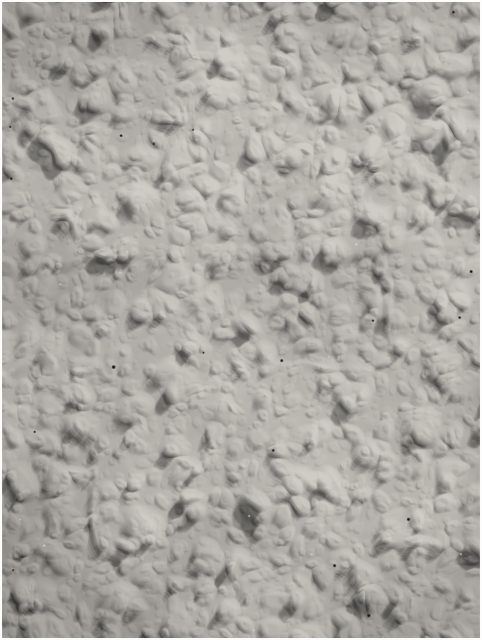
A WebGL 2 fragment shader for this texture:

```glsl
#version 300 es
precision highp float;
// Rough grey plaster over pebbles, lit from the upper right, with a thin white margin.
uniform vec2 u_resolution;
out vec4 fragColor;

float hash(vec2 c) {
    return fract(sin(dot(c, vec2(127.1, 311.7))) * 43758.5453);
}

float noise(vec2 p) {
    vec2 i = floor(p), f = fract(p);
    f = f * f * (3.0 - 2.0 * f);
    return mix(mix(hash(i), hash(i + vec2(1, 0)), f.x),
               mix(hash(i + vec2(0, 1)), hash(i + vec2(1, 1)), f.x), f.y);
}

float fbm(vec2 p) {
    float sum = 0.0, amp = 0.5;
    for (int i = 0; i < 4; i++) {
        sum += amp * noise(p);
        p = mat2(1.6, 1.2, -1.2, 1.6) * p + 7.3;
        amp *= 0.5;
    }
    return sum;
}

// Scattered, tilted oval stones; density is the number of cells per canvas width
float stones(vec2 p, float density, float seed) {
    vec2 q = p * density, cell = floor(q);
    float top = 0.0;
    for (int y = -1; y <= 1; y++) {
        for (int x = -1; x <= 1; x++) {
            vec2 c = cell + vec2(x, y), k = c + seed;
            vec2 d = q - c - vec2(hash(k), hash(k + 17.3));
            float angle = 6.2832 * hash(k + 5.1);
            float radius = mix(0.25, 0.68, hash(k + 31.7));
            d = mat2(cos(angle), sin(angle), -sin(angle), cos(angle)) * d / radius;
            d.x *= mix(1.0, 1.5, hash(k + 43.9));
            float dome = smoothstep(1.0, 0.35, length(d)) * (1.0 + 0.4 * d.y);
            top = max(top, radius * dome);
        }
    }
    return top / density;
}

float relief(vec2 p) {
    vec2 warp = vec2(noise(p * 22.0), noise(p * 22.0 + 40.0)) - 0.5;
    vec2 w = p + 0.018 * warp;
    float ledges = smoothstep(0.3, 0.46, noise(w * 8.0 + 3.0));
    return 0.48 * stones(w, 13.0, 2.0) + 0.5 * stones(w, 22.0, 61.0)
         + 0.26 * stones(w, 42.0, 113.0) + 0.035 * fbm(w * 7.0) + 0.016 * ledges;
}

// Sparse round specks: one candidate per cell, kept with the given chance
float specks(vec2 p, float density, float chance, float size, float seed) {
    vec2 q = p * density, k = floor(q) + seed;
    vec2 centre = 0.2 + 0.6 * vec2(hash(k), hash(k + 9.2));
    float radius = size * mix(0.6, 1.3, hash(k + 23.5));
    float d = length(fract(q) - centre) / density - radius;
    float blur = 1.0 / u_resolution.x;
    return step(hash(k + 51.4), chance) * smoothstep(blur, -blur, d);
}

void main() {
    vec2 p = gl_FragCoord.xy / u_resolution.x;
    vec2 uv = gl_FragCoord.xy / u_resolution;
    vec2 toLight = normalize(vec2(0.6, 0.75));

    // Slope along the light: positive faces away from it
    float e = 0.0022;
    float slope = (relief(p + toLight * e) - relief(p - toLight * e)) / (2.0 * e);

    // Cast shadow: march towards the light and keep the highest blocker
    float ground = relief(p), blocker = 0.0;
    for (int i = 1; i <= 6; i++) {
        float t = 0.007 * float(i);
        blocker = max(blocker, relief(p + toLight * t) - ground - 0.45 * t);
    }
    float shadow = smoothstep(0.0, 0.018, blocker);

    float tone = 0.722 - 0.105 * min(max(slope, 0.0), 1.6) + 0.045 * min(max(-slope, 0.0), 1.2);
    tone -= 0.22 * shadow;
    tone += 0.04 * (fbm(p * 30.0) - 0.47);

    // Hollows are dimmer, and the coat is unevenly bright
    tone += 1.4 * (ground - 0.042) + 0.17 * (fbm(p * 4.0 + 11.0) - 0.47);

    // Light falls off towards the corners
    vec2 off = uv - vec2(0.55, 0.57);
    tone += 0.025 - 0.26 * dot(off, off);
    tone = clamp(tone, 0.2, 0.8);

    // Pinholes and wet glints
    tone = mix(tone, 0.1, specks(p, 11.0, 0.11, 0.0026, 200.0));
    tone = mix(tone, 0.92, 0.6 * specks(p, 18.0, 0.04, 0.0016, 300.0));
    vec3 color = tone * vec3(1.016, 1.0, 0.968);

    // White margin
    vec2 inset = min(uv, 1.0 - uv) - vec2(0.0045, 0.003);
    vec2 inside = smoothstep(-0.5, 0.5, inset * u_resolution);
    fragColor = vec4(mix(vec3(0.99), color, inside.x * inside.y), 1.0);
}
```
